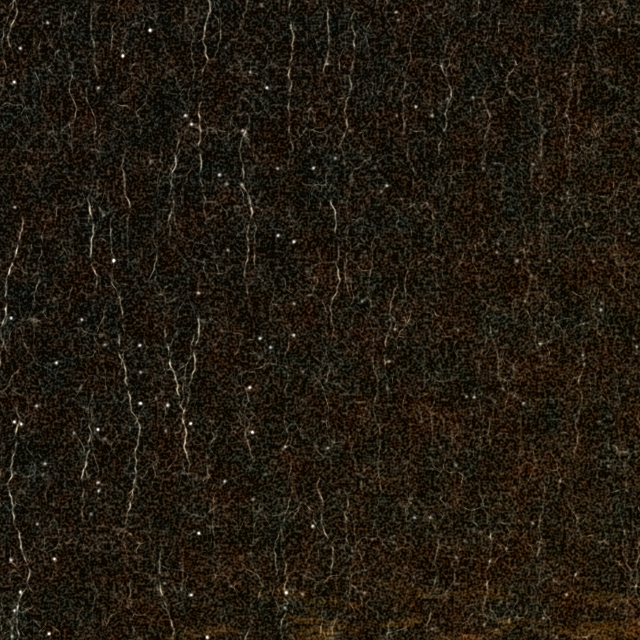
A Shadertoy shader for this texture:

```glsl
// Dark aged varnish with fine pale craquelure, mostly vertical, over grainy brown-black paint.

const vec3 BASE_BROWN = vec3(0.100, 0.074, 0.034);
const vec3 GRAIN_TONE = vec3(0.061, 0.059, 0.056);
const vec3 RUST_SHIFT = vec3(0.050, -0.006, -0.022);
const vec3 WARM_GLOW = vec3(0.040, 0.022, -0.004);
const vec3 OCHRE = vec3(0.150, 0.092, 0.022);
const vec3 CRACK_PALE = vec3(0.50, 0.48, 0.43);

vec2 hash2(vec2 cell) {
    vec3 q = fract(cell.xyx * vec3(0.1031, 0.1030, 0.0973));
    q += dot(q, q.yzx + 33.33);
    return fract((q.xx + q.yz) * q.zy);
}

vec2 gradientAt(vec2 cell) {
    float angle = 6.2832 * hash2(cell).x;
    return vec2(cos(angle), sin(angle));
}

float gradientNoise(vec2 p) {
    vec2 i = floor(p), f = p - i;
    vec2 u = f * f * f * (f * (f * 6.0 - 15.0) + 10.0);
    vec2 e = vec2(1.0, 0.0);
    float a = dot(gradientAt(i), f);
    float b = dot(gradientAt(i + e.xy), f - e.xy);
    float c = dot(gradientAt(i + e.yx), f - e.yx);
    float d = dot(gradientAt(i + e.xx), f - e.xx);
    return mix(mix(a, b, u.x), mix(c, d, u.x), u.y);
}

// Soft line or dot profile with a given half width
float softLine(float dist, float halfWidth) {
    float r = dist / halfWidth;
    return exp(-r * r);
}

// Long wandering vertical cracks, broken into segments
float verticalCracks(vec2 p, float columns, float halfWidth, float seed) {
    float home = floor(p.x * columns), sum = 0.0;
    for (int k = -1; k <= 1; k++) {
        float id = home + float(k);
        float lane = id * 7.31 + seed;
        float x = (id + 0.2 + 0.6 * hash2(vec2(id, seed)).x) / columns;
        x += 0.040 * gradientNoise(vec2(lane, p.y * 5.0));
        x += 0.012 * gradientNoise(vec2(lane + 3.7, p.y * 24.0));
        x += 0.004 * gradientNoise(vec2(lane + 5.9, p.y * 80.0));
        float segment = smoothstep(-0.12, 0.22, gradientNoise(vec2(lane + 1.3, p.y * 4.0)));
        float sparkle = 0.55 + 1.5 * gradientNoise(vec2(lane + 2.1, p.y * 65.0));
        sum += softLine(p.x - x, halfWidth) * segment * max(sparkle, 0.1);
    }
    return sum;
}

// Distance to the nearest cell border, in cell units
float cellBorder(vec2 p) {
    vec2 i = floor(p), f = p - i, nearest = vec2(0.0);
    float best = 8.0, border = 8.0;
    for (int n = 0; n < 9; n++) {
        vec2 g = vec2(n % 3 - 1, n / 3 - 1);
        vec2 r = g + hash2(i + g) - f;
        if (dot(r, r) < best) { best = dot(r, r); nearest = r; }
    }
    for (int n = 0; n < 25; n++) {
        vec2 g = vec2(n % 5 - 2, n / 5 - 2);
        vec2 r = g + hash2(i + g) - f;
        vec2 gap = r - nearest;
        if (dot(gap, gap) > 0.0001) border = min(border, dot(0.5 * (r + nearest), normalize(gap)));
    }
    return border;
}

// Faint patchy network of small cracks
float crackWeb(vec2 p, vec2 cells, float halfWidth, float seed) {
    vec2 warp = vec2(gradientNoise(p * 45.0 + seed), gradientNoise(p * 45.0 - seed));
    float line = softLine(cellBorder((p + 0.012 * warp) * cells + seed) / cells.x, halfWidth);
    float patchy = smoothstep(-0.15, 0.35, gradientNoise(p * 17.0 + seed));
    return line * patchy * (0.7 + 1.5 * gradientNoise(p * 95.0 + seed));
}

// Rare bright flecks where the varnish has chipped
float flecks(vec2 p, float cells, float share, float radius) {
    vec2 id = floor(p * cells);
    vec2 place = 0.25 + 0.5 * hash2(id + 17.0);
    vec2 chance = hash2(id + 91.0);
    float dist = length(p - (id + place) / cells);
    return step(chance.x, share) * (0.3 + 0.7 * chance.y) * softLine(dist, radius);
}

void mainImage(out vec4 fragColor, in vec2 fragCoord) {
    vec2 p = fragCoord / iResolution.y;

    // Grainy paint
    float grain = 4.1 * gradientNoise(p * 233.0) + 2.5 * gradientNoise(p * 121.0 + 40.0);
    grain += 0.9 * gradientNoise(p * 22.0 + 8.0);
    vec3 color = BASE_BROWN + GRAIN_TONE * grain;

    // Rusty and greenish patches, warmer toward the lower right
    float rust = gradientNoise(p * 13.0 + 5.0) + 0.8 * gradientNoise(p * 47.0 + 2.0);
    color += RUST_SHIFT * rust;
    color += WARM_GLOW * (smoothstep(0.5, 1.7, p.x + 1.0 - p.y) - 0.35);

    // Streaky ochre along the bottom
    float streak = gradientNoise(p * vec2(9.0, 34.0)) + 0.5 * gradientNoise(p * vec2(30.0, 110.0));
    float bottom = (1.0 - smoothstep(0.02, 0.13, p.y)) * smoothstep(0.15, 0.45, p.x);
    color += OCHRE * bottom * smoothstep(-0.05, 0.5, streak);

    // Cracks, strongest on the left
    float strength = mix(1.25, 0.5, smoothstep(0.1, 0.9, p.x));
    float cracks = strength * verticalCracks(p, 17.0, 0.0017, 3.0);
    cracks += 0.5 * strength * verticalCracks(p, 23.0, 0.0014, 58.0);
    cracks += 0.38 * crackWeb(p, vec2(24.0, 19.0), 0.0014, 11.0);
    cracks += 0.30 * crackWeb(p, vec2(46.0, 34.0), 0.0013, 27.0);
    color = max(color, vec3(0.035, 0.018, 0.002)) + CRACK_PALE * max(cracks, 0.0);
    color += strength * flecks(p, 75.0, 0.025, 0.0026);

    fragColor = vec4(clamp(color, 0.0, 1.0), 1.0);
}
```
